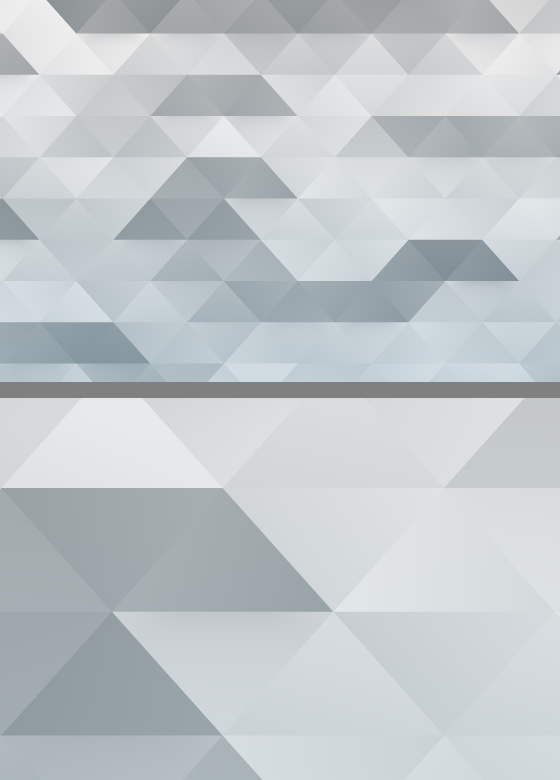
Top, the full canvas; bottom, a detail of the centre.
Give the GLSL for this background, as a WebGL 2 fragment shader.

```glsl
#version 300 es
precision highp float;
// Faceted background of pale triangles in horizontal rows, cool grey to blue.
// Two slanted coordinates and a row number identify each triangle; hashed
// runs of neighbours share a tone, with soft tilts and shadows on top.

uniform vec2 u_resolution;
out vec4 fragColor;

const float ROWS = 9.26;         // rows over the canvas height
const float ROW_OFFSET = 0.186;  // part of the first row above the top
const float SIDE_RATIO = 0.559;  // row height over triangle side
const float COLUMN_SHIFT = 0.035;

const vec3 LIGHT_TOP = vec3(0.935, 0.93, 0.93);
const vec3 LIGHT_BOTTOM = vec3(0.81, 0.86, 0.885);
const vec3 DARK_TOP = vec3(0.55, 0.57, 0.58);
const vec3 DARK_BOTTOM = vec3(0.44, 0.52, 0.56);

float hash(vec2 p) {
    vec3 q = fract(vec3(p.xyx) * 0.1031);
    q += dot(q, q.yzx + 33.33);
    return fract((q.x + q.y) * q.z);
}

// Depth of one triangle: shared by a run of three, plus its own variation.
float facetDepth(float index, float row) {
    float shift = floor(3.0 * hash(vec2(row + 41.0, 7.0)));
    float run = floor((index + shift) / 3.0);
    float shared = hash(vec2(run + 60.0, row * 3.0 + 19.0));
    float own = hash(vec2(index + 90.0, row + 130.0));
    return 0.78 * pow(shared, 3.0) + 0.18 * own;
}

// Slow change of brightness across a facet, in a random direction.
float facetTilt(vec2 local, float index, float row) {
    float angle = 6.2832 * hash(vec2(index + 25.0, row + 71.0));
    return 0.11 * dot(local - 0.5, vec2(cos(angle), sin(angle)));
}

// Soft shade below the edge shared with a darker facet above.
float edgeShadow(float above, float depth, float down, vec2 local) {
    float sides = smoothstep(0.0, 0.35, local.x) * smoothstep(0.0, 0.35, 1.0 - local.y);
    return 0.45 * max(above - depth - 0.15, 0.0) * exp(-5.0 * down) * sides;
}

vec3 facetColor(float depth, float height) {
    float fade = pow(clamp(height, 0.0, 1.0), 1.4);
    vec3 light = mix(LIGHT_TOP, LIGHT_BOTTOM, fade);
    vec3 dark = mix(DARK_TOP, DARK_BOTTOM, fade);
    return mix(light, dark, clamp(depth, 0.0, 1.0));
}

vec3 facets(vec2 point) {
    float fromTop = 1.0 - point.y;
    float v = fromTop * ROWS + ROW_OFFSET;
    float x = point.x * ROWS * SIDE_RATIO - COLUMN_SHIFT;

    // Slanted lattice and triangle identity
    vec2 slant = vec2(x + 0.5 * v, x - 0.5 * v) + 0.5;
    vec2 cell = floor(slant);
    vec2 local = slant - cell;
    float row = floor(v);
    float index = cell.x + cell.y;
    float pointsDown = 1.0 - step(row + 0.5, cell.x - cell.y);

    // Tone, tilt and shadow
    float depth = facetDepth(index, row);
    float above = facetDepth(index, row - 1.0);
    float shade = depth + facetTilt(local, index, row);
    shade += pointsDown * edgeShadow(above, depth, v - row, local);
    return facetColor(shade, fromTop);
}

void main() {
    // Average of a 4 by 4 grid inside each pixel for smooth edges
    const int GRID = 4;
    vec3 total = vec3(0.0);
    for (int j = 0; j < GRID; j++) {
        for (int i = 0; i < GRID; i++) {
            vec2 jitter = (vec2(i, j) + 0.5) / float(GRID) - 0.5;
            total += facets((gl_FragCoord.xy + jitter) / u_resolution.y);
        }
    }
    fragColor = vec4(total / float(GRID * GRID), 1.0);
}
```
